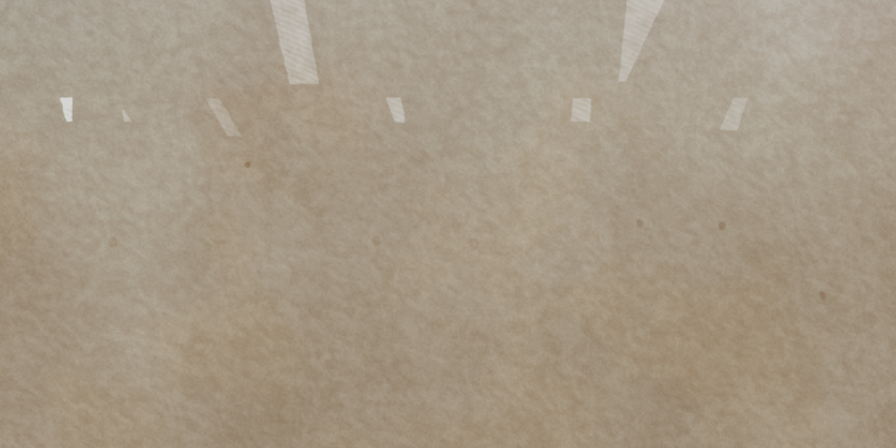
A Shadertoy shader for this texture:

```glsl
// Polished beige limestone slab with soft mottling, small pits and ceiling-light reflections.

float hash(vec2 p) {
    vec3 q = fract(vec3(p.xyx) * 0.1031);
    q += dot(q, q.yzx + 33.33);
    return fract((q.x + q.y) * q.z);
}

float noise(vec2 p) {
    vec2 i = floor(p), f = fract(p);
    f = f * f * (3.0 - 2.0 * f);
    return mix(mix(hash(i), hash(i + vec2(1, 0)), f.x),
               mix(hash(i + vec2(0, 1)), hash(i + vec2(1, 1)), f.x), f.y);
}

// Centred on zero
float fbm(vec2 p) {
    float sum = 0.0, amp = 0.5;
    for (int i = 0; i < 5; i++) {
        sum += amp * (noise(p) - 0.5);
        p = mat2(0.8, 0.6, -0.6, 0.8) * p * 2.03 + 17.3;
        amp *= 0.5;
    }
    return sum;
}

// Soft four-sided pane; edges = left and right x at the top, then at the bottom
float pane(vec2 p, vec4 edges, float top, float bottom) {
    float soft = max(0.003, 1.0 / iResolution.y);
    vec2 sides = mix(edges.xy, edges.zw, clamp((top - p.y) / (top - bottom), 0.0, 1.0));
    return smoothstep(-soft, soft, p.x - sides.x) * smoothstep(-soft, soft, sides.y - p.x)
         * smoothstep(-soft, soft, p.y - bottom) * smoothstep(-soft, soft, top - p.y);
}

void mainImage(out vec4 fragColor, in vec2 fragCoord) {
    vec2 p = fragCoord / iResolution.y;

    // Broad clouds, small falling diagonal flakes and fine grain
    vec2 along = vec2(0.8 * p.x - 0.6 * p.y, 0.6 * p.x + 0.8 * p.y);
    float clouds = fbm(p * vec2(3.4, 2.6) + 4.0);
    float flakes = fbm(along * vec2(50.0, 78.0) + 2.0 * fbm(p * 14.0));
    float grain = noise(p * 170.0) + noise(p * 250.0 + 50.0) - 1.0;
    float tone = 0.51 + 0.62 * (p.y - 0.5) + 1.15 * clouds + 0.85 * flakes + 0.2 * grain;
    vec2 shade = p - vec2(1.45, 0.3);
    tone -= 0.22 * exp(-6.0 * dot(shade, shade));
    vec3 color = mix(vec3(0.604, 0.541, 0.455), vec3(0.686, 0.653, 0.588), tone);

    // Warm stains and the cool sheen near the top
    color += vec3(0.010, 0.001, -0.010) * smoothstep(0.0, 0.25, fbm(p * 4.0 + 31.0));
    float sheen = smoothstep(0.55, 1.05, p.y);
    color += vec3(-0.002, 0.0, 0.014) * sheen;
    color += vec3(0.020, 0.016, 0.024) * sheen * smoothstep(1.2, 2.0, p.x);
    color -= 0.028 * sheen * smoothstep(0.5, 0.0, p.x);

    // Scattered ochre pits, the wide ones pale with a darker rim
    for (int i = 0; i < 7; i++) {
        float id = float(i);
        vec2 center = vec2((id + hash(vec2(id, 2.0))) / 3.5, 0.1 + 0.62 * hash(vec2(id, 7.0)));
        float radius = mix(0.004, 0.014, hash(vec2(id, 11.0)));
        float d = length((p - center) * vec2(1.1, 0.9)) + 0.012 * fbm(p * 60.0);
        float body = smoothstep(radius + 0.004, radius - 0.004, d);
        float rim = smoothstep(0.004, 0.0, abs(d - radius));
        float depth = mix(0.10, 0.025, smoothstep(0.005, 0.012, radius));
        color -= vec3(0.6, 1.0, 1.2) * (depth * body + 0.02 * rim);
    }

    // Reflected lights: two long strips above a row of small panes
    vec2 q = p + 0.006 * vec2(fbm(p * 40.0), fbm(p * 40.0 + 9.0));
    float ribs = 0.9 + 0.1 * cos(500.0 * (q.y + 0.45 * q.x));
    float glow = 0.52 * pane(q, vec4(0.600, 0.677, 0.646, 0.713), 1.01, 0.812);
    glow += 0.48 * pane(q, vec4(1.400, 1.487, 1.380, 1.397), 1.01, 0.818);
    vec4 edges[6] = vec4[6](
        vec4(0.135, 0.162, 0.148, 0.161), vec4(0.274, 0.277, 0.276, 0.293),
        vec4(0.457, 0.489, 0.510, 0.539), vec4(0.861, 0.896, 0.882, 0.904),
        vec4(1.279, 1.321, 1.274, 1.315), vec4(1.637, 1.670, 1.607, 1.645));
    float strength[6] = float[6](1.15, 0.5, 0.32, 0.58, 0.5, 0.42);
    for (int i = 0; i < 6; i++) {
        float top = i == 1 ? 0.757 : 0.781;
        float bottom = i == 2 ? 0.695 : i == 5 ? 0.710 : 0.728;
        glow += strength[i] * pane(q, edges[i], top, bottom);
    }
    glow *= ribs * (1.0 + 0.5 * flakes);
    color = mix(color, vec3(0.83, 0.83, 0.82), clamp(glow, 0.0, 1.0));

    fragColor = vec4(color, 1.0);
}
```
